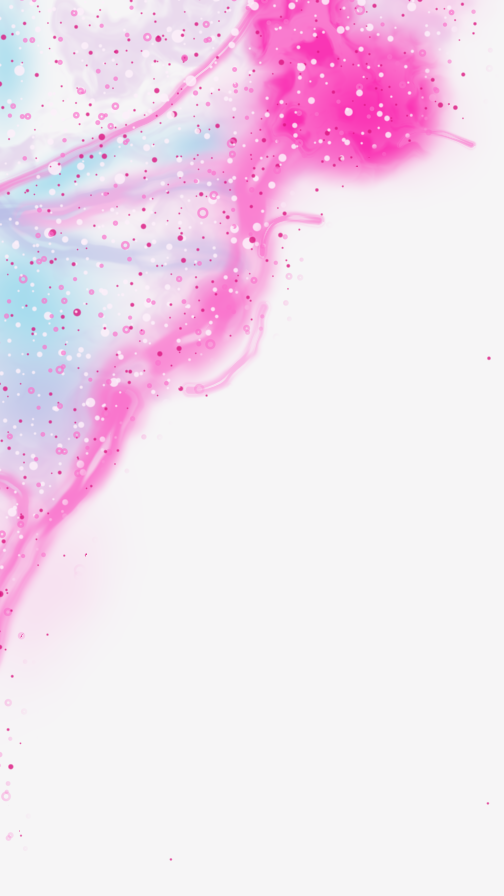
Reproduce this background procedurally as a Shadertoy shader.

```glsl
const vec3 PAPER = vec3(0.965, 0.962, 0.966);
const vec3 LILAC = vec3(0.90, 0.82, 0.92);
const vec3 SKY = vec3(0.64, 0.86, 0.93);
const vec3 VIOLET = vec3(0.72, 0.73, 0.90);
const vec3 ROSE = vec3(0.98, 0.66, 0.88);
const vec3 PINK = vec3(0.98, 0.45, 0.80);
const vec3 MAGENTA = vec3(0.98, 0.16, 0.69);
const vec3 CRIMSON = vec3(0.86, 0.08, 0.50);

float hash(vec2 p) {
    vec3 q = fract(vec3(p.xyx) * 0.1031);
    q += dot(q, q.yzx + 33.33);
    return fract((q.x + q.y) * q.z);
}

float noise(vec2 p) {
    vec2 i = floor(p), f = fract(p);
    f = f * f * (3.0 - 2.0 * f);
    return mix(mix(hash(i), hash(i + vec2(1, 0)), f.x),
               mix(hash(i + vec2(0, 1)), hash(i + vec2(1, 1)), f.x), f.y);
}

float fbm(vec2 p) {
    float sum = 0.0, amp = 0.5;
    for (int i = 0; i < 4; i++) {
        sum += amp * noise(p);
        p = mat2(1.6, 1.2, -1.2, 1.6) * p + 7.3;
        amp *= 0.5;
    }
    return sum;
}

// Right border of the paint, rising from the lower left
float borderX(float y) {
    float knots[12] = float[](-0.05, 0.0, 0.07, 0.14, 0.22, 0.38,
                              0.49, 0.53, 0.57, 0.84, 0.87, 0.92);
    float k = clamp((y - 0.45) / 0.12, 0.0, 10.99);
    int i = int(k);
    return mix(knots[i], knots[i + 1], smoothstep(0.0, 1.0, fract(k)));
}

vec2 bezier(vec2 a, vec2 b, vec2 c, vec2 d, float t) {
    float s = 1.0 - t;
    return s * s * s * a + 3.0 * s * t * (s * b + t * c) + t * t * t * d;
}

// Streaked ribbon along a cubic curve: returns its coverage
float ribbon(vec2 p, vec2 a, vec2 b, vec2 c, vec2 d, float width) {
    float best = 10.0, side = 0.0, along = 0.0;
    vec2 from = a;
    for (int i = 1; i <= 18; i++) {
        vec2 to = bezier(a, b, c, d, float(i) / 18.0);
        vec2 e = to - from, v = p - from;
        float h = clamp(dot(v, e) / dot(e, e), 0.0, 1.0);
        float dist = length(v - e * h);
        if (dist < best) {
            best = dist;
            side = sign(e.x * v.y - e.y * v.x);
            along = (float(i) - 1.0 + h) / 18.0;
        }
        from = to;
    }
    float streak = noise(vec2(side * best / width * 3.0 + 9.0, along * 4.0));
    float x = best / width;
    return exp(-x * x * x) * mix(0.35, 1.0, smoothstep(0.2, 0.75, streak));
}

float blob(vec2 p, vec2 center, vec2 radii, float angle) {
    float c = cos(angle), s = sin(angle);
    vec2 q = mat2(c, -s, s, c) * (p - center) / radii;
    return exp(-dot(q, q));
}

// One drop per cell: x = signed distance, y = random value, z = radius
vec3 drop(vec2 p, float cells, float seed) {
    vec2 id = floor(p * cells) + seed;
    float r = mix(0.06, 0.2, pow(hash(id + 3.7), 3.0));
    vec2 center = 0.25 + 0.5 * vec2(hash(id + 11.1), hash(id + 23.9));
    float d = length(fract(p * cells) - center) - r;
    return vec3(d / cells, hash(id + 41.3), r / cells);
}

void mainImage(out vec4 fragColor, in vec2 fragCoord) {
    vec2 p = fragCoord / iResolution.xy * vec2(1.0, 16.0 / 9.0);
    float aa = 1.0 / iResolution.x;
    vec2 bend = vec2(fbm(p * 5.0), fbm(p * 5.0 + 17.0)) - 0.47;
    vec2 w = p + bend * 0.07;
    float marble = fbm(w * vec2(5.0, 8.0) + bend * 5.0);
    float edge = w.x - borderX(w.y);
    float inside = smoothstep(0.035, -0.035, edge);
    vec3 col = PAPER;

    // Pale wash and cool pools
    col = mix(col, LILAC, inside * 0.75 * smoothstep(0.42, 0.72, marble));
    col = mix(col, ROSE, 0.35 * inside * exp(-abs(edge + 0.08) * 9.0));
    col = mix(col, VIOLET, 0.75 * inside * blob(w, vec2(0.07, 1.0), vec2(0.14, 0.13), 0.7));
    col = mix(col, SKY, 0.95 * blob(w, vec2(0.06, 1.18), vec2(0.12, 0.13), 0.3));
    col = mix(col, SKY, 0.85 * blob(w, vec2(0.14, 1.43), vec2(0.16, 0.037), 0.45));
    col = mix(col, SKY, 0.85 * blob(w, vec2(0.40, 1.48), vec2(0.075, 0.045), 0.3));
    col = mix(col, SKY, 0.8 * blob(w, vec2(0.0, 1.67), vec2(0.055, 0.12), 0.0));
    col = mix(col, ROSE, 0.25 * blob(w, vec2(0.10, 0.60), vec2(0.09, 0.17), -0.4));
    col = mix(col, ROSE, 0.5 * marble * blob(w, vec2(0.86, 1.76), vec2(0.09, 0.06), 0.0));

    // Fine veins on the left
    col = mix(col, VIOLET, 0.75 * ribbon(w, vec2(-0.02, 1.35), vec2(0.15, 1.33), vec2(0.28, 1.44), vec2(0.46, 1.39), 0.022));
    col = mix(col, ROSE, 0.7 * ribbon(w, vec2(0.06, 1.34), vec2(0.18, 1.33), vec2(0.25, 1.41), vec2(0.44, 1.43), 0.03));
    col = mix(col, VIOLET, 0.55 * ribbon(w, vec2(-0.02, 1.37), vec2(0.12, 1.21), vec2(0.30, 1.31), vec2(0.47, 1.25), 0.03));
    col = mix(col, PINK, 0.7 * ribbon(w, vec2(0.55, 1.79), vec2(0.36, 1.56), vec2(0.25, 1.50), vec2(-0.02, 1.39), 0.013));
    col = mix(col, PINK, 0.6 * ribbon(w, vec2(-0.02, 0.82), vec2(0.07, 0.83), vec2(0.07, 0.72), vec2(-0.02, 0.62), 0.022));

    // Long pink ribbon, in three joined sweeps
    col = mix(col, ROSE, 0.7 * blob(w, vec2(0.52, 1.50), vec2(0.10, 0.14), -0.4));
    col = mix(col, PINK, 0.85 * ribbon(w, vec2(0.64, 1.54), vec2(0.36, 1.40), vec2(0.60, 1.30), vec2(0.45, 1.17), 0.052));
    col = mix(col, PINK, 0.75 * ribbon(w, vec2(0.45, 1.17), vec2(0.38, 1.06), vec2(0.25, 1.12), vec2(0.22, 0.96), 0.055));
    col = mix(col, PINK, 0.9 * ribbon(w, vec2(0.24, 0.98), vec2(0.17, 0.80), vec2(0.08, 0.78), vec2(-0.02, 0.48), 0.03));

    // Saturated pool with lighter swirls
    float pool = length((w - vec2(0.70, 1.58)) / vec2(0.185, 0.155));
    pool = min(pool, length((w - vec2(0.61, 1.73)) / vec2(0.11, 0.15)));
    float swirl = smoothstep(0.35, 0.65, fbm(w * 7.0 + bend * 9.0));
    col = mix(col, mix(PINK, MAGENTA, swirl), smoothstep(1.2, 0.65, pool) * 0.92);
    col = mix(col, MAGENTA, 0.85 * blob(w, vec2(0.74, 1.56), vec2(0.11, 0.09), -0.3));

    // Loose wisps at the border
    col = mix(col, PINK, 0.7 * ribbon(w, vec2(0.80, 1.49), vec2(0.83, 1.54), vec2(0.88, 1.53), vec2(0.93, 1.50), 0.007));
    col = mix(col, PINK, 0.7 * ribbon(w, vec2(0.53, 1.28), vec2(0.53, 1.36), vec2(0.57, 1.36), vec2(0.64, 1.345), 0.010));
    col = mix(col, ROSE, 0.8 * ribbon(w, vec2(0.36, 1.02), vec2(0.44, 1.01), vec2(0.50, 1.07), vec2(0.54, 1.17), 0.012));

    // White drops, rings and dark specks, scattered by density
    float near = smoothstep(0.13, -0.02, p.x - borderX(p.y));
    for (int i = 0; i < 3; i++) {
        float n = float(i);
        vec3 white = drop(p + n * 0.037, 15.0 + n * 8.0, n * 31.0);
        float cover = smoothstep(aa, -aa, white.x) * step(white.y, 0.5);
        col = mix(col, vec3(0.99, 0.94, 0.98), cover * inside * 0.85);
        vec3 dark = drop(p + 0.019 + n * 0.053, 20.0 + n * 9.0, 97.0 + n * 17.0);
        cover = smoothstep(aa, -aa, dark.x + dark.z * 0.25) * step(dark.y, 0.22 * near);
        col = mix(col, CRIMSON, cover * 0.8);
        float ring = smoothstep(0.002 + aa, 0.001, abs(dark.x));
        col = mix(col, PINK, ring * step(0.9, dark.y) * near * 0.7);
    }
    fragColor = vec4(col, 1.0);
}
```
